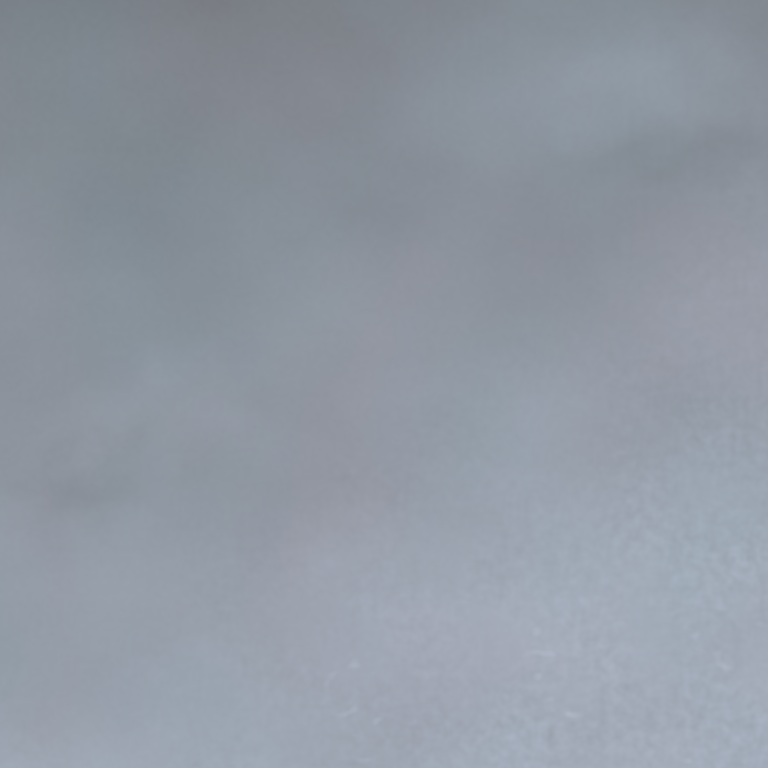
This texture is drawn by a WebGL 1 fragment shader. Its source:

```glsl
precision highp float;
// Draws a dull blue-grey metal sheet: soft diagonal light, cloudy stains, fine frosting and glints.

uniform vec2 u_resolution;

const vec3 MID_TONE = vec3(0.562, 0.592, 0.632);
const vec3 TONE_STEP = vec3(0.061, 0.066, 0.076);   // colour change per unit of shade
const vec3 TINT = vec3(-0.014, 0.007, 0.006);       // cool green against mauve
const vec2 LIGHT_SLOPE = vec2(0.80, -2.05);         // brighter to the right and downward
const float LIGHT_OFFSET = 0.70;
const float CLOUD_SCALE = 3.2;
const float CLOUD_CONTRAST = 0.85;
const float FROST_SCALE = 62.0;
const float FROST_CONTRAST = 0.75;
const float GRAIN_SCALE = 110.0;
const float GRAIN_CONTRAST = 0.10;
const float GLINT_SCALE = 42.0;
const float GLINT_CONTRAST = 1.1;

vec2 hashGradient(vec2 cell) {
  float h = fract(sin(dot(cell, vec2(127.1, 311.7))) * 43758.5);
  float angle = 6.28318 * h;
  return vec2(cos(angle), sin(angle));
}

float gradientNoise(vec2 p) {
  vec2 i = floor(p);
  vec2 f = p - i;
  vec2 u = f * f * f * (f * (f * 6.0 - 15.0) + 10.0);
  float a = dot(hashGradient(i), f);
  float b = dot(hashGradient(i + vec2(1.0, 0.0)), f - vec2(1.0, 0.0));
  float c = dot(hashGradient(i + vec2(0.0, 1.0)), f - vec2(0.0, 1.0));
  float d = dot(hashGradient(i + vec2(1.0, 1.0)), f - vec2(1.0, 1.0));
  return mix(mix(a, b, u.x), mix(c, d, u.x), u.y);
}

float fbm(vec2 p) {
  float sum = 0.0;
  float amplitude = 0.7;
  for (int octave = 0; octave < 5; octave++) {
    sum += amplitude * gradientNoise(p);
    p = mat2(0.8, 0.6, -0.6, 0.8) * p * 2.03 + 17.3;
    amplitude *= 0.48;
  }
  return sum;
}

// Soft elliptical stain, about 1 at its centre
float stain(vec2 p, vec2 centre, vec2 radius) {
  vec2 q = (p - centre) / radius;
  return exp(-dot(q, q));
}

void main() {
  vec2 p = gl_FragCoord.xy / u_resolution;

  // Broad light and cloudy mottling, slightly stretched sideways
  float shade = LIGHT_OFFSET + dot(LIGHT_SLOPE, p);
  shade += CLOUD_CONTRAST * fbm(p * vec2(0.8, 1.1) * CLOUD_SCALE + 4.7);

  // Smudges with ragged edges
  vec2 ragged = p + 0.06 * vec2(fbm(p * 13.0), fbm(p * 13.0 + 31.0));
  shade -= 0.50 * stain(ragged, vec2(0.11, 0.36), vec2(0.09, 0.04));
  shade += 0.40 * stain(ragged, vec2(0.19, 0.47), vec2(0.15, 0.06));
  shade += 0.40 * stain(ragged, vec2(0.84, 0.89), vec2(0.16, 0.07));
  shade -= 0.25 * stain(ragged, vec2(0.88, 0.79), vec2(0.14, 0.03));

  // Frosting, strongest toward the lower right
  float corner = p.x * 0.75 - p.y + 0.12 * fbm(p * 5.0 + 9.0);
  float frostMask = smoothstep(-0.25, 0.5, corner);
  float frost = gradientNoise(p * FROST_SCALE) + 0.6 * gradientNoise(p * FROST_SCALE * 1.9 + 5.0);
  shade += FROST_CONTRAST * frostMask * frost * (0.45 + 0.8 * fbm(p * 9.0 + 2.0));
  shade += GRAIN_CONTRAST * gradientNoise(p * GRAIN_SCALE);

  // Sparse pale glints near the lower edge
  float glintMask = smoothstep(0.30, 0.04, p.y) * smoothstep(0.2, 0.6, p.x);
  float cluster = smoothstep(0.02, 0.25, gradientNoise(p * 8.0 + 3.0));
  float glint = smoothstep(0.25, 0.6, gradientNoise(p * vec2(0.8, 1.2) * GLINT_SCALE + 21.0));
  shade += GLINT_CONTRAST * glintMask * cluster * glint;

  float tint = fbm(p * vec2(3.4, 2.6) + 40.0);
  vec3 colour = MID_TONE + TONE_STEP * shade + TINT * tint * 1.6;
  gl_FragColor = vec4(clamp(colour, 0.0, 1.0), 1.0);
}
```
